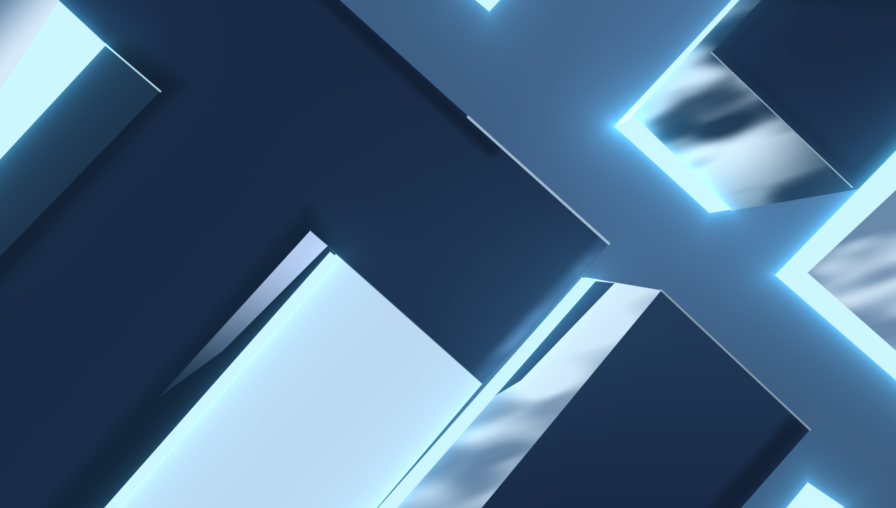
Write a Shadertoy shader that draws this background.

```glsl
// Diagonal dark glass slabs with glowing cyan edges over a slate blue floor.
// Convex quad distance fields are layered back to front; glow falls off with
// distance, and stretched value noise makes the glossy reflections.

const float HEIGHT = 4.34;            // canvas height in scene units
const float GLOW_FALLOFF = 4.5;
const vec3 FLOOR_COL = vec3(0.27, 0.41, 0.57);
const vec3 NAVY = vec3(0.095, 0.165, 0.275);
const vec3 STEEL = vec3(0.15, 0.27, 0.40);
const vec3 SHADOW = vec3(0.055, 0.105, 0.17);
const vec3 PALE = vec3(0.73, 0.85, 0.94);
const vec3 MIST = vec3(0.84, 0.92, 0.98);
const vec3 NEON = vec3(0.80, 0.97, 1.0);
const vec3 GLOW = vec3(0.16, 0.42, 0.52);
const vec2 ALONG = vec2(0.74, 0.67);  // slab axis, down to the right

float px;                             // one pixel in scene units
vec2 p;                               // scene point, y runs down
vec3 col;                             // colour painted so far

float hash(vec2 c) { return fract(sin(dot(c, vec2(127.1, 311.7))) * 43758.5); }

float noise(vec2 q) {
  vec2 i = floor(q), f = fract(q);
  f = f * f * (3.0 - 2.0 * f);
  return mix(mix(hash(i), hash(i + vec2(1, 0)), f.x),
             mix(hash(i + vec2(0, 1)), hash(i + vec2(1, 1)), f.x), f.y);
}

float segment(vec4 s) {
  vec2 w = p - s.xy, e = s.zw - s.xy;
  return length(w - e * clamp(dot(w, e) / dot(e, e), 0.0, 1.0));
}

// Signed distance to a convex quad, corners clockwise
float quad(vec4 ab, vec4 cd) {
  vec2 v[4] = vec2[4](ab.xy, ab.zw, cd.xy, cd.zw);
  float outer = 1e3, inner = -1e3;
  for (int i = 0; i < 4; i++) {
    vec2 a = v[i], b = v[(i + 1) % 4], e = normalize(b - a);
    outer = min(outer, segment(vec4(a, b)));
    inner = max(inner, dot(p - a, vec2(e.y, -e.x)));
  }
  return inner > 0.0 ? outer : inner;
}

float mask(float d) { return smoothstep(px, -px, d); }
void fill(vec3 ink, float d) { col = mix(col, ink, mask(d)); }
void soft(vec3 ink, float d, float width, float amount) {
  col = mix(col, ink, amount * smoothstep(width, -width, d));
}
void neon(float d, float strength) {
  float g = exp(-max(d, 0.0) * GLOW_FALLOFF);
  col += GLOW * strength * 0.5 * (g + g * g * g * g);
  fill(NEON, d);
}

// Streaked reflection, 0 dark to 1 bright
float gloss(float seed) {
  vec2 q = vec2(dot(p, ALONG), dot(p, vec2(-ALONG.y, ALONG.x)));
  q.x += 0.5 * q.y;
  float n = 0.7 * noise(q * vec2(3.6, 1.5) + seed) + 0.3 * noise(q * vec2(8, 3) - seed);
  return smoothstep(0.3, 0.68, n);
}

void rightBlocks() {
  // Glass block
  float shine = gloss(4.0) * smoothstep(1.3, 0.2, length(p - vec2(6.15, 1.0)));
  fill(mix(STEEL * 0.8, MIST, shine), quad(vec4(5.28, 1.07, 6.5, -0.2), vec4(8.6, 1.4, 6.25, 1.8)));
  float lid = quad(vec4(6.08, 0.45, 6.6, -0.1), vec4(8.8, 0, 7.28, 1.6));
  fill(mix(NAVY, STEEL, 0.35 * smoothstep(0.2, 1.5, p.y)), lid);
  soft(SHADOW, abs(lid + 0.09), 0.1, 0.45 * mask(lid));
  fill(PALE * 0.75, segment(vec4(6.08, 0.45, 7.28, 1.6)) - 0.006);
  neon(segment(vec4(5.29, 1.07, 6.33, -0.05)) - 0.025, 0.55);
  neon(quad(vec4(5.25, 1.08, 5.42, 0.99), vec4(6.25, 1.79, 6.06, 1.82)), 0.9);
  // Lit block
  neon(quad(vec4(6.62, 2.35, 8, 0.93), vec4(9, 2.2, 8, 3.55)), 1.0);
  fill(mix(FLOOR_COL, MIST, 0.25 + 0.75 * gloss(9.0)),
       quad(vec4(6.9, 2.33, 8, 1.3), vec4(9, 2.2, 8, 3.3)));
}

void lowerSlab() {
  float top = quad(vec4(5.65, 2.48, 6.92, 3.67), vec4(6.1, 4.6, 3.85, 4.6));
  fill(mix(NAVY, STEEL, 0.55 * smoothstep(4.4, 2.7, p.y)), top);
  soft(SHADOW, segment(vec4(6.78, 3.66, 5.95, 4.6)) - 0.09, 0.06, 0.65 * mask(top));
  fill(PALE * 0.7, segment(vec4(5.65, 2.48, 6.92, 3.67)) - 0.009);
  float sheen = mix(gloss(2.0), 1.0, 0.6 * smoothstep(4.2, 2.6, p.y));
  fill(mix(FLOOR_COL * 0.9, MIST, 0.2 + 0.75 * sheen),
       quad(vec4(5, 2.37, 5.65, 2.48), vec4(3.9, 4.6, 3, 4.6)));
  fill(STEEL, quad(vec4(5.08, 2.4, 5.25, 2.42), vec4(4.45, 3.25, 4.2, 3.4)));
}

void largeSlab() {
  float slab = quad(vec4(0.8, -1.9, 5.2, 2.08), vec4(4.12, 3.27, -0.5, -0.83));
  float arm = quad(vec4(2.87, 2.17, 0.8, 4.5), vec4(-4, 4.5, -0.5, -1));
  float light = smoothstep(2.0, 5.0, p.x) * smoothstep(0.3, 2.8, p.y);
  fill(mix(NAVY, STEEL, 0.75 * light), min(slab, arm));
  soft(SHADOW, segment(vec4(2.7, -0.1, 4.2, 1.27)) - 0.06, 0.05, 0.7 * mask(slab));
  soft(FLOOR_COL * 1.15, segment(vec4(5.15, 2.1, 4.1, 3.24)) - 0.06, 0.06,
       mask(slab) * (0.35 + 0.5 * gloss(7.0)));
  fill(PALE * 0.85, segment(vec4(4, 1, 5.2, 2.08)) - 0.012);
}

void notch() {
  soft(SHADOW, quad(vec4(2.62, 1.8, 2.87, 2.1), vec4(0.7, 4.7, 0.1, 4.7)), 0.13, 0.8);
  fill(mix(vec3(0.70, 0.77, 0.90), STEEL * 0.7, smoothstep(2.1, 3.4, p.y)),
       quad(vec4(2.65, 1.97, 2.8, 2.1), vec4(1.9, 3, 1.35, 3.4)));
  fill(PALE, quad(vec4(2.87, 2.17, 4.12, 3.28), vec4(3, 4.6, 0.75, 4.6)));
  neon(quad(vec4(2.82, 2.15, 2.9, 2.21), vec4(0.78, 4.6, 0.66, 4.6)), 0.4);
  neon(quad(vec4(4.97, 2.37, 5.1, 2.39), vec4(3.2, 4.56, 3, 4.6)), 0.5);
}

void leftBlock() {
  soft(SHADOW, quad(vec4(0.9, 0.2, 1.55, 0.72), vec4(-0.3, 2.75, -0.3, 1.5)), 0.12, 0.75);
  fill(STEEL * 0.75, quad(vec4(0.9, 0.38, 1.37, 0.78), vec4(-0.3, 2.5, -0.3, 1.7)));
  fill(NEON * 0.85, segment(vec4(0.9, 0.38, 1.37, 0.78)) - 0.008);
  neon(quad(vec4(0.5, 0, 0.91, 0.38), vec4(-0.2, 1.58, -0.3, 0.9)), 0.8);
  fill(mix(FLOOR_COL, MIST, smoothstep(-0.2, 0.45, dot(p, ALONG))),
       quad(vec4(-0.3, -0.3, 0.52, -0.02), vec4(-0.1, 0.92, -0.4, 0.9)));
}

void mainImage(out vec4 fragColor, in vec2 fragCoord) {
  px = HEIGHT / iResolution.y;
  p = vec2(fragCoord.x, iResolution.y - fragCoord.y) * px;
  // Floor and small lit corners
  col = FLOOR_COL * (1.0 - 0.17 * smoothstep(1.5, 4.3, p.y) - 0.1 * smoothstep(6.0, 3.6, p.x));
  neon(quad(vec4(4.15, -0.2, 4.3, -0.03), vec4(4.18, 0.1, 4, -0.05)), 0.7);
  neon(quad(vec4(6.9, 4.12, 7.21, 4.33), vec4(7.1, 4.6, 6.5, 4.6)), 0.8);
  rightBlocks();
  lowerSlab();
  largeSlab();
  notch();
  leftBlock();
  fragColor = vec4(min(col, 1.0), 1.0);
}
```
